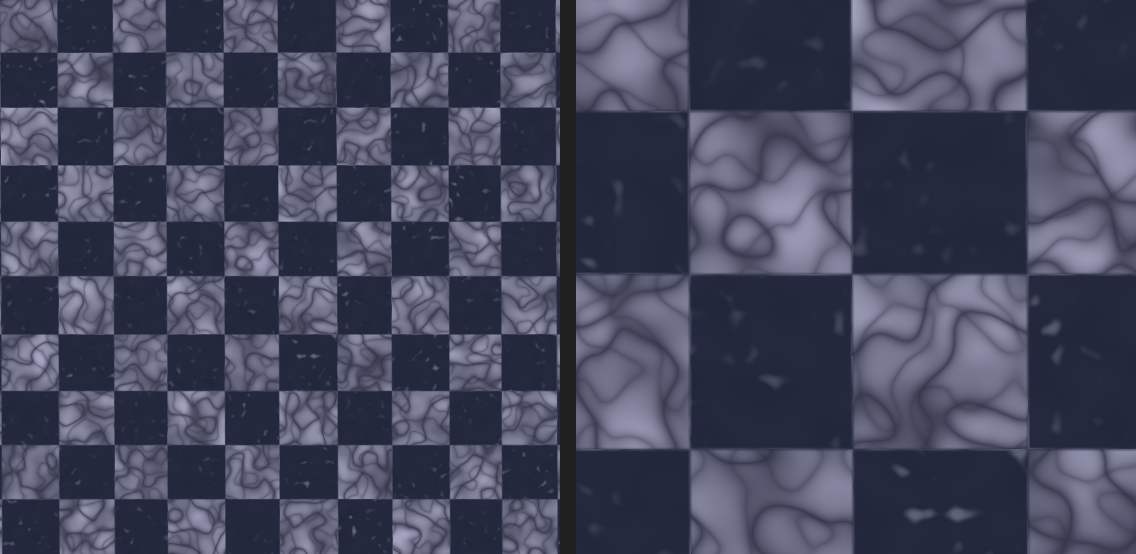
Left: the whole. Right: its middle third, enlarged.
Reproduce this pattern procedurally as a Shadertoy shader.

```glsl
#define TILES 10.03
#define JITTER 0.05
#define SHEAR 0.004
#define EDGE 0.014
#define VEIN_SCALE 2.3
#define VEIN_SHARPNESS 9.0
#define SPECK_SCALE 8.0
#define SPECK_GAIN 0.24
#define NAVY vec3(0.137, 0.157, 0.236)
#define VEIN vec3(0.185, 0.190, 0.270)
#define PALE vec3(0.650, 0.645, 0.755)

float hash(vec2 p) {
    return fract(sin(dot(p, vec2(127.1, 311.7))) * 43758.5453);
}

vec2 hash2(vec2 p) {
    return vec2(hash(p), hash(p + 37.3));
}

float cornerSlope(vec2 cell, vec2 offset) {
    float angle = 6.2832 * hash(cell);
    return dot(vec2(cos(angle), sin(angle)), offset);
}

// Gradient noise, roughly -0.7 to 0.7
float noise(vec2 p) {
    vec2 i = floor(p), f = fract(p);
    vec2 u = f * f * f * (f * (f * 6.0 - 15.0) + 10.0);
    vec2 e = vec2(1.0, 0.0);
    float low = mix(cornerSlope(i, f), cornerSlope(i + e, f - e), u.x);
    float high = mix(cornerSlope(i + e.yx, f - e.yx), cornerSlope(i + 1.0, f - 1.0), u.x);
    return mix(low, high, u.y);
}

// Dark veins follow the zero lines of two noise layers
vec3 marble(vec2 p, float tone) {
    vec2 warped = p + 0.12 * vec2(noise(p * 3.0), noise(p * 3.0 + 19.0));
    float main = exp(-VEIN_SHARPNESS * abs(noise(warped * VEIN_SCALE)));
    float fine = exp(-VEIN_SHARPNESS * abs(noise(warped * VEIN_SCALE * 1.2 + 41.0)));
    float cloud = 0.74 + 0.55 * noise(p * 1.8 + 73.0) + 0.12 * noise(p * 5.0);
    float light = (cloud + 0.16 * (tone - 0.5)) * (1.0 - 0.8 * main) * (1.0 - 0.5 * fine);
    return mix(VEIN, PALE, clamp(light, 0.0, 1.0));
}

// Faint flecks gathered in loose clusters
vec3 slate(vec2 p, float tone) {
    float cluster = smoothstep(-0.1, 0.4, noise(p * 2.5 + 11.0));
    float specks = smoothstep(0.18, 0.6, noise(p * SPECK_SCALE));
    float haze = 0.012 * noise(p * 4.0);
    return NAVY + haze + SPECK_GAIN * mix(0.4, 1.2, tone) * cluster * specks;
}

void mainImage(out vec4 fragColor, in vec2 fragCoord) {
    // Tile units, rows counted from the top
    vec2 q = vec2(fragCoord.x, iResolution.y - fragCoord.y) * TILES / iResolution.x;
    q.x -= SHEAR * q.y;
    q.y += 0.03;

    // Nearest grid lines, each slightly out of place
    vec2 line = floor(q + 0.5);
    vec2 shift = JITTER * 2.0 * (vec2(hash(vec2(line.x, 3.0)), hash(vec2(7.0, line.y))) - 0.5);
    vec2 gap = q - line - shift * step(0.5, line);
    vec2 tile = line - 1.0 + step(0.0, gap);

    // Smooth checker from the signed distances to both lines
    float softness = max(EDGE, 0.75 * TILES / iResolution.x);
    vec2 side = clamp(gap / softness, -1.0, 1.0);
    float parity = 1.0 - 2.0 * mod(line.x + line.y, 2.0);
    float pale = 0.5 + 0.5 * side.x * side.y * parity;

    // Every tile reads its own patch of noise
    vec2 p = q + 60.0 * hash2(tile + 5.0);
    float tone = hash(tile + 91.0);
    fragColor = vec4(mix(slate(p, tone), marble(p, tone), pale), 1.0);
}
```
